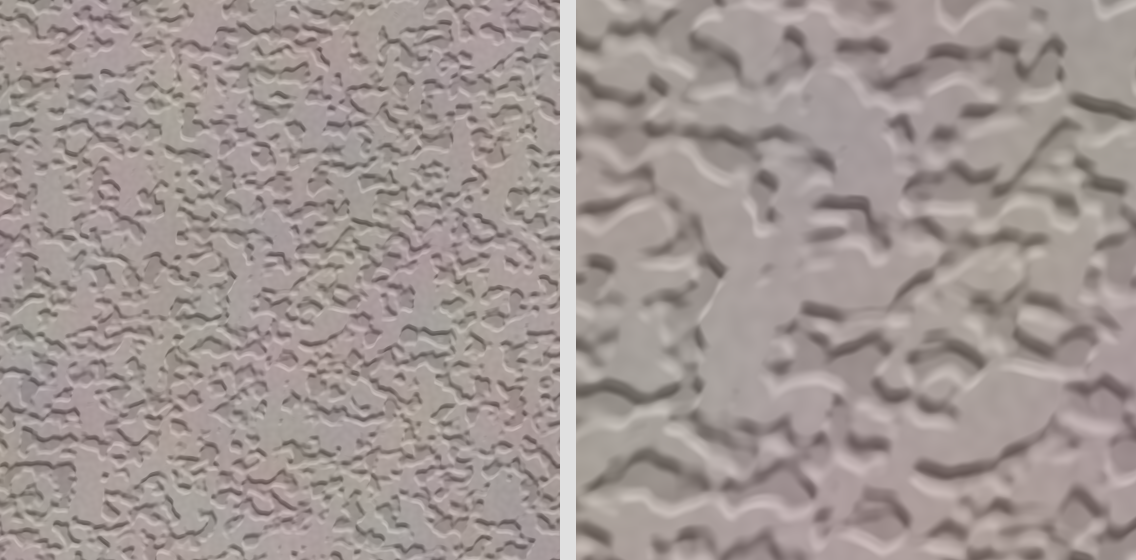
Left: the whole. Right: its middle third, enlarged.
A Shadertoy shader for this texture:

```glsl
// Rough stucco wall: flat raised islands and short wavy creases, lit from above.

// Relief
const vec2  GRAIN_FREQ    = vec2(31.0, 41.0);  // grains per canvas, wider than tall
const float ISLAND_FREQ   = 15.0;              // large smooth islands per canvas
const float ISLAND_LIFT   = 0.55;
const float WARP_FREQ     = 24.0;
const float WARP_AMOUNT   = 0.008;
const float PLATEAU_BIAS  = 0.07;
const float EDGE_SOFTNESS = 0.20;

// Light
const vec2  LIGHT_DIR     = vec2(0.27, 0.963);
const float LIGHT_STEP    = 0.0043;
const float SHADOW_DEPTH  = 0.205;
const float GLINT_HEIGHT  = 0.115;
const float VALLEY_DEPTH  = 0.065;

// Colour
const vec3  PLASTER       = vec3(0.662, 0.621, 0.609);
const float STAIN_FREQ    = 7.0;
const float STAIN_AMOUNT  = 0.028;
const float MOTTLE_FREQ   = 85.0;
const float MOTTLE_AMOUNT = 0.030;

float hash(vec2 p) {
    return fract(sin(dot(p, vec2(127.1, 311.7))) * 43758.5453);
}

// Slope of a random unit gradient at a lattice corner
float corner(vec2 cell, vec2 offset) {
    float angle = 6.2832 * hash(cell);
    return dot(vec2(cos(angle), sin(angle)), offset);
}

float gradientNoise(vec2 p) {
    vec2 i = floor(p), f = fract(p);
    vec2 u = f * f * f * (f * (f * 6.0 - 15.0) + 10.0);
    vec2 e = vec2(1.0, 0.0);
    float low  = mix(corner(i, f), corner(i + e.xy, f - e.xy), u.x);
    float high = mix(corner(i + e.yx, f - e.yx), corner(i + e.xx, f - e.xx), u.x);
    return mix(low, high, u.y);
}

// Height from 0 in the valleys to 1 on the flat islands
float relief(vec2 p) {
    vec2 warp = vec2(gradientNoise(p * WARP_FREQ + 17.3),
                     gradientNoise(p * WARP_FREQ + 61.9));
    vec2 q = (p + WARP_AMOUNT * warp) * GRAIN_FREQ;
    float grain = gradientNoise(q) + 0.5 * gradientNoise(q * 2.03 + 9.7);
    float island = smoothstep(0.12, 0.38, gradientNoise(p * ISLAND_FREQ + 33.1));
    return smoothstep(-EDGE_SOFTNESS, EDGE_SOFTNESS,
                      grain + PLATEAU_BIAS + ISLAND_LIFT * island);
}

// Faint coloured blotches
vec3 stain(vec2 p) {
    vec2 q = p * STAIN_FREQ;
    return vec3(gradientNoise(q + 3.1), gradientNoise(q + 47.7), gradientNoise(q + 88.3));
}

void mainImage(out vec4 fragColor, in vec2 fragCoord) {
    vec2 p = fragCoord / iResolution.y;

    // Slope towards the light: negative in shadow, positive on lit rims
    vec2 towardLight = LIGHT_DIR * LIGHT_STEP;
    float slope = relief(p - towardLight) - relief(p + towardLight);

    float tone = -VALLEY_DEPTH * (1.0 - relief(p));
    tone -= SHADOW_DEPTH * max(-slope, 0.0);
    tone += GLINT_HEIGHT * max(slope, 0.0);
    tone += MOTTLE_AMOUNT * gradientNoise(p * MOTTLE_FREQ);
    tone += STAIN_AMOUNT * gradientNoise(p * 3.0 + 5.5);

    vec3 color = PLASTER + tone + STAIN_AMOUNT * stain(p);
    fragColor = vec4(clamp(color, 0.0, 1.0), 1.0);
}
```
